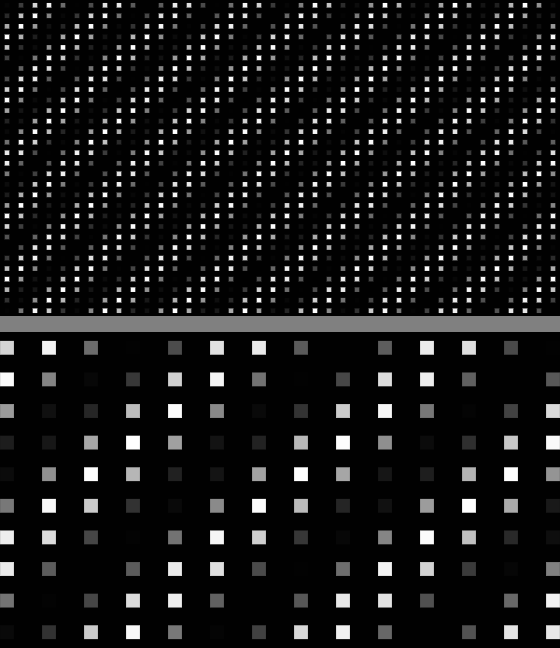
Top, the full canvas; bottom, a detail of the centre.
This pattern is drawn by a Shadertoy shader. Its source:

```glsl
const float TAU = 6.2831853;
const vec2 GRID = vec2(40.0, 30.0);        // dots across and down
const float DOT_HALF = 0.0073;             // half side, in canvas heights
const vec2 WAVE_STEP = vec2(1.285, -1.1);  // phase advance per column and row
const float WAVE_START = 3.35;
const vec3 BACKGROUND = vec3(0.002);
const vec3 LIT = vec3(1.0);

// Signed distance to an axis-aligned square
float squareDistance(vec2 p, float halfSide) {
    vec2 q = abs(p) - halfSide;
    return length(max(q, 0.0)) + min(max(q.x, q.y), 0.0);
}

// Coverage of a shape whose edge is softened over the given width
float coverage(float dist, float softness) {
    return clamp(0.5 - dist / softness, 0.0, 1.0);
}

// Brightness of a diagonal travelling wave, sampled once per cell
float waveBrightness(vec2 cell, vec2 phaseStep, float start) {
    float phase = mod(dot(cell, phaseStep) + start, TAU);
    return 0.5 + 0.5 * cos(phase);
}

void mainImage(out vec4 fragColor, in vec2 fragCoord) {
    vec2 uv = fragCoord / iResolution.xy;
    vec2 aspect = vec2(iResolution.x / iResolution.y, 1.0);

    // Split the canvas into cells, with local positions in canvas heights
    vec2 cell = floor(uv * GRID);
    vec2 local = (fract(uv * GRID) - 0.5) * aspect / GRID;

    // Light each square by the wave
    float pixel = 1.0 / iResolution.y;
    float mask = coverage(squareDistance(local, DOT_HALF), pixel);
    float light = waveBrightness(cell, WAVE_STEP, WAVE_START);

    fragColor = vec4(mix(BACKGROUND, LIT, mask * light), 1.0);
}
```
